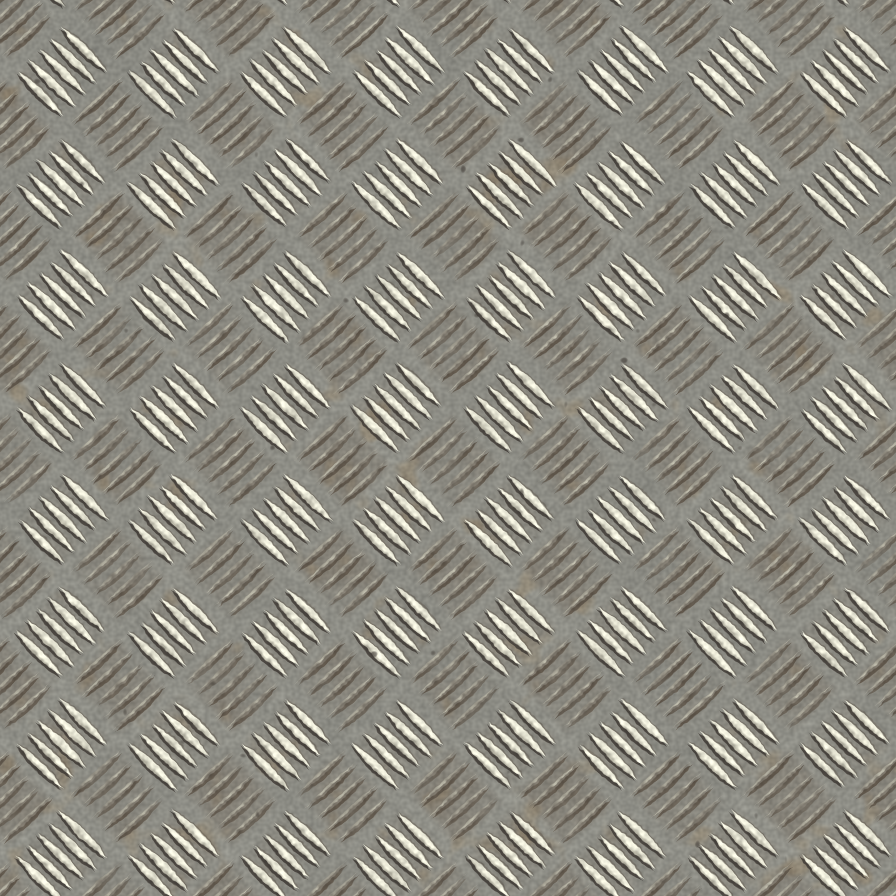
This texture is drawn by a WebGL 1 fragment shader. Its source:

```glsl
precision highp float;
// Worn five-bar tread plate: an 8 by 8 lattice of bright raised bars, with
// tarnished bars crossing between them. Each bar is a lens-shaped mask with an
// offset shadow; wrapping gradient noise adds grain, stains and worn edges.

uniform vec2 u_resolution;

const float REPEATS = 8.0;

// Lengths below are in cells
const vec2 BRIGHT_CENTER = vec2(0.555, 0.360);
const vec2 DULL_CENTER = vec2(0.055, 0.885);
const vec2 BRIGHT_AXIS = vec2(0.714, -0.700);
const vec2 DULL_AXIS = vec2(0.740, 0.673);
const float BAR_SPACING = 0.138;
const float HALF_LENGTH = 0.285;
const float HALF_WIDTH = 0.036;
const float SHADOW_SHIFT = 0.024;
const float EDGE_WEAR = 0.009;
const float JITTER = 0.022;

const vec3 PLATE = vec3(0.560, 0.560, 0.530);
const vec3 TARNISH = vec3(0.500, 0.480, 0.440);
const vec3 GRIME = vec3(0.370, 0.335, 0.290);
const vec3 SHADOW = vec3(0.250, 0.230, 0.210);
const vec3 PALE = vec3(0.710, 0.700, 0.640);
const vec3 GLINT = vec3(0.950, 0.945, 0.875);
const vec3 RUST = vec3(0.560, 0.490, 0.380);

vec2 hash2(vec2 p) {
  vec3 q = fract(p.xyx * vec3(0.1031, 0.1030, 0.0973));
  q += dot(q, q.yzx + 33.33);
  return fract((q.xx + q.yz) * q.zy);
}

float cornerSlope(vec2 corner, vec2 offset, float period) {
  float angle = 6.28318 * hash2(mod(corner, period) + period).x;
  return dot(vec2(cos(angle), sin(angle)), offset);
}

// Gradient noise with a whole number of cells across the canvas
float noise(vec2 uv, float period) {
  vec2 p = uv * period;
  vec2 i = floor(p);
  vec2 f = p - i;
  vec2 s = f * f * f * (f * (f * 6.0 - 15.0) + 10.0);
  vec2 e = vec2(1.0, 0.0);
  float low = mix(cornerSlope(i, f, period),
                  cornerSlope(i + e.xy, f - e.xy, period), s.x);
  float high = mix(cornerSlope(i + e.yx, f - e.yx, period),
                   cornerSlope(i + e.xx, f - e.xx, period), s.x);
  return mix(low, high, s.y);
}

// Pointed bar mask; p is along and across the bar
float lens(vec2 p, float halfLength, float halfWidth, float blur) {
  float along = p.x / halfLength;
  float width = halfWidth * (1.0 - along * along);
  return smoothstep(-blur, blur, width - abs(p.y));
}

// Returns position in the nearest bar (xy), group mask (z), bar random (w)
vec4 barFrame(vec2 p, vec2 center, vec2 axis) {
  vec2 shifted = p - center + 0.5;
  vec2 cell = mod(floor(shifted), REPEATS);
  vec2 q = fract(shifted) - 0.5 + JITTER * (hash2(cell + 17.0) - 0.5);
  vec2 local = vec2(dot(q, axis), dot(q, vec2(-axis.y, axis.x)));
  float index = clamp(floor(local.y / BAR_SPACING + 0.5), -2.0, 2.0);
  vec2 random = hash2(cell * 7.0 + index + 40.0);
  vec2 reach = smoothstep(vec2(0.34, 0.38), vec2(0.20, 0.26), abs(local));
  local.y -= index * BAR_SPACING;
  local.x += JITTER * (random.x - 0.5);
  return vec4(local, reach.x * reach.y, random.y);
}

void main() {
  vec2 uv = gl_FragCoord.xy / u_resolution;
  vec2 p = uv * REPEATS;
  float blur = 0.75 * REPEATS / min(u_resolution.x, u_resolution.y);

  float broad = noise(uv, 6.0);
  float cloud = noise(uv, 23.0) + 0.5 * noise(uv, 47.0);
  float rough = noise(uv, 96.0);
  float grain = noise(uv, 211.0);

  vec4 bright = barFrame(p, BRIGHT_CENTER, BRIGHT_AXIS);
  vec4 dull = barFrame(p, DULL_CENTER, DULL_AXIS);
  vec2 wear = EDGE_WEAR * vec2(0.4 * rough, rough + grain);
  bright.xy += wear;
  dull.xy += wear;

  // Flat plate with dirt gathered around the bars
  vec3 color = PLATE * (1.0 + 0.05 * cloud + 0.06 * broad);
  float dirt = 0.40 * bright.z + 0.65 * dull.z;
  color = mix(color, TARNISH, clamp(dirt * (0.75 + cloud + broad), 0.0, 1.0));
  color = mix(color, RUST, 0.45 * smoothstep(0.30, 0.75, cloud + 0.5 * broad));

  // Tarnished bars: grime below, a broken pale edge above
  float dullLength = HALF_LENGTH * (0.90 + 0.12 * dull.w);
  float grime = lens(dull.xy + vec2(0.0, 0.012), dullLength, 0.030, blur);
  float body = lens(dull.xy - vec2(0.0, 0.010), dullLength, 0.022, blur);
  float edge = lens(dull.xy - vec2(0.0, 0.020), dullLength, 0.011, blur);
  color = mix(color, GRIME, grime * clamp(0.72 + 0.25 * dull.w + 0.6 * cloud, 0.3, 1.0));
  color = mix(color, TARNISH * 1.06, 0.75 * body);
  color = mix(color, PALE, edge * clamp(0.60 + 0.9 * rough + 0.5 * cloud, 0.1, 1.0));

  // Bright bars: shadow below, polished crown with worn patches
  float barLength = HALF_LENGTH * (0.94 + 0.10 * bright.w);
  float shade = lens(bright.xy + vec2(0.0, SHADOW_SHIFT), barLength, HALF_WIDTH, blur);
  float rim = lens(bright.xy - vec2(0.0, 0.012), barLength, HALF_WIDTH, blur);
  float crown = lens(bright.xy, barLength, HALF_WIDTH * (0.85 + 0.2 * bright.w), blur);
  float polish = smoothstep(-0.030, 0.006, bright.y) + 0.5 * rough + 0.3 * cloud;
  color = mix(color, GRIME, 0.45 * rim);
  color = mix(color, SHADOW, 0.88 * shade);
  color = mix(color, mix(PALE, GLINT, clamp(polish, 0.0, 1.0)), crown);

  // Grain and scattered pits
  color *= 1.0 + 0.13 * grain + 0.07 * rough;
  color = mix(color, SHADOW, 0.6 * smoothstep(0.52, 0.66, noise(uv, 61.0)));
  gl_FragColor = vec4(clamp(color, 0.0, 1.0), 1.0);
}
```
